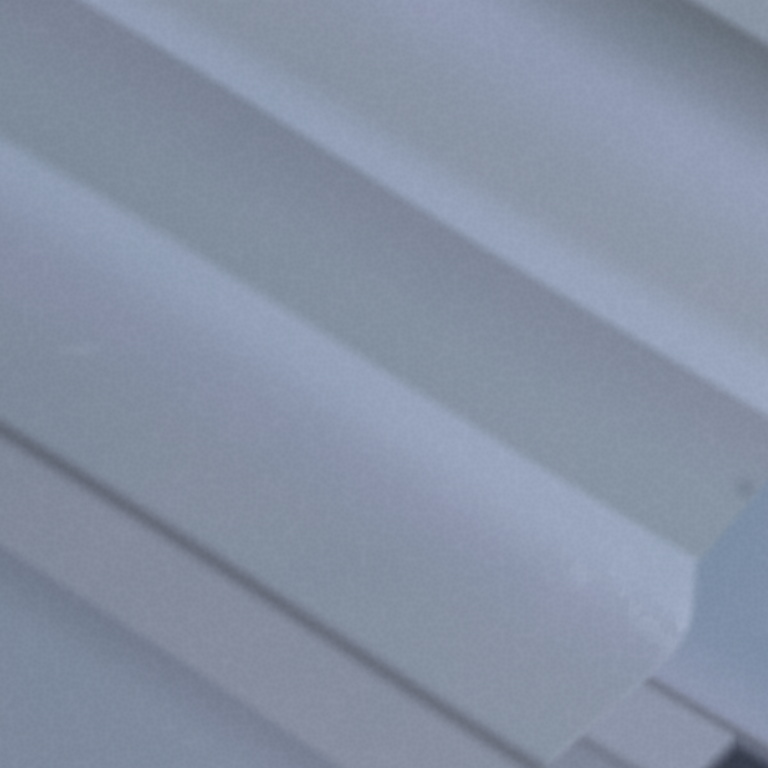
This texture is drawn by a Shadertoy shader. Its source:

```glsl
// Pale blue-grey corrugated sheets with soft slanted ridges and a worn rounded end
#define SLOPE 0.605
#define BLUR 0.011
#define LIT vec3(0.590, 0.640, 0.730)
#define VIOLET vec3(0.555, 0.590, 0.690)
#define FACE vec3(0.535, 0.578, 0.645)
#define SHADE vec3(0.495, 0.530, 0.605)
#define GROOVE vec3(0.405, 0.425, 0.480)
#define CORNER vec3(0.220, 0.240, 0.300)
#define GRAIN 0.024
#define MOTTLE 0.011
#define SIDE_LIGHT 0.045

// Soft step centred on an edge
float edge(float at, float halfWidth, float v) {
    return smoothstep(at - halfWidth, at + halfWidth, v);
}

// Soft bump around a line
float bump(float at, float width, float v) {
    float t = (v - at) / width;
    return exp(-t * t);
}

vec2 hash2(vec2 c) {
    vec2 q = vec2(dot(c, vec2(127.1, 311.7)), dot(c, vec2(269.5, 183.3)));
    return fract(sin(q) * 43758.5);
}

// Distance to the nearest scattered point
float cellNoise(vec2 p) {
    vec2 cell = floor(p), f = fract(p);
    float nearest = 2.0;
    for (int j = -1; j <= 1; j++)
        for (int i = -1; i <= 1; i++) {
            vec2 o = vec2(i, j);
            nearest = min(nearest, length(o + hash2(cell + o) - f));
        }
    return nearest;
}

float layeredSines(vec2 p) {
    float sum = 0.0, amp = 0.5;
    for (int i = 0; i < 4; i++) {
        sum += amp * sin(p.x + 1.7 * sin(p.y)) * cos(p.y * 1.3 - 0.6 * p.x);
        p = mat2(1.5, 1.1, -1.1, 1.5) * p + 1.3;
        amp *= 0.55;
    }
    return sum;
}

// Shading across the ridges; v runs downward across them, x along them
vec3 ridgedSheet(float v, float x) {
    // Far sheet, dark fold and broad violet ridge
    vec3 col = mix(FACE, GROOVE + vec3(0.0, 0.015, 0.005), edge(-0.545, 0.012, v));
    col = mix(col, SHADE - vec3(0.035, 0.030, 0.045), edge(-0.505, 0.035, v));
    col = mix(col, mix(VIOLET, LIT, 0.5 * x), edge(-0.425, 0.065, v));
    col = mix(col, FACE, edge(-0.285 + 0.01 * x, 0.080, v));
    // Upper lit ridge falling into the shaded valley
    col = mix(col, LIT - 0.008, edge(-0.110 - 0.030 * x, 0.036, v));
    col = mix(col, SHADE, edge(-0.062, BLUR, v));
    col = mix(col, FACE - vec3(0.018, 0.010, 0.014), edge(0.020, 0.080, v));
    // Lower lit ridge, fading gradually into the front face
    col = mix(col, LIT, edge(0.179, BLUR + 0.006 * (1.0 - x), v));
    col = mix(col, VIOLET - vec3(0.010, 0.010, 0.018), edge(0.265 + 0.030 * x, 0.058, v));
    col = mix(col, FACE - 0.012, edge(0.375, 0.085, v));
    // Groove, narrow strip and lowest sheet
    float grooveAt = 0.558 + 0.024 * x;
    float stripEnd = 0.710 + 0.045 * x;
    col = mix(col, FACE - vec3(0.008, 0.018, 0.018), edge(grooveAt, 0.012, v));
    col = mix(col, GROOVE, 0.9 * bump(grooveAt, 0.014, v));
    col = mix(col, SHADE - 0.025, edge(stripEnd, BLUR, v));
    return mix(col, FACE - vec3(0.020, 0.020, 0.010), edge(stripEnd + 0.050, 0.050, v));
}

// Sheets seen past the end of the front one
vec3 backSheets(vec2 p, float v) {
    vec3 col = mix(FACE - vec3(0.045, 0.020, -0.005), VIOLET, edge(0.305, 0.070, v));
    col = mix(col, VIOLET - vec3(0.010, 0.010, 0.030), edge(0.374, BLUR, v));
    col = mix(col, GROOVE, 0.65 * bump(0.374, 0.010, v));
    col = mix(col, SHADE, edge(0.500, BLUR, v));
    col = mix(col, GROOVE, 0.5 * bump(0.503, 0.012, v));
    float notch = max(1.925 - p.x - p.y, 0.385 - v);
    return mix(col, CORNER, 1.0 - edge(0.0, 0.020, notch));
}

// Horizontal place of the front sheet's bent end
float sheetEnd(float y) {
    float valley = 1.0 - 0.84 * (y - 0.625);
    float nose = 0.907 - 0.08 * (y - 0.735);
    float under = 0.900 - 1.15 * (y - 0.835);
    float a = max(valley, nose);
    float h = max(0.05 - abs(a - under), 0.0) / 0.05;
    return min(a, under) - 0.0125 * h * h;
}

void mainImage(out vec4 fragColor, in vec2 fragCoord) {
    vec2 p = fragCoord / iResolution.xy;
    p.y = 1.0 - p.y;
    float v = p.y - SLOPE * p.x + 0.003 * sin(7.0 * p.x);

    // Front sheet, with pale scuffs near the worn nose
    float past = 0.75 * (p.x - sheetEnd(p.y));
    vec3 col = ridgedSheet(v, p.x);
    col += SIDE_LIGHT * (p.x - 0.55) * edge(-0.30, 0.12, v);
    float worn = bump(0.290, 0.035, v) * edge(0.72, 0.10, p.x);
    col += 0.025 * worn * edge(0.15, 0.20, layeredSines(p * vec2(60.0, 34.0)));
    float scuff = bump(0.0, 1.0, length((p - vec2(0.105, 0.455)) / vec2(0.025, 0.008)));
    col += 0.025 * scuff;
    col += 0.020 * bump(0.0, 0.010, past) * edge(0.80, 0.05, p.y);
    col -= 0.06 * bump(0.0, 0.013, length(p - vec2(0.970, 0.637)));
    col = mix(col, backSheets(p, v), edge(0.0, 0.007, past));

    // Slow colour drift and fine cellular grain at two scales
    col += MOTTLE * layeredSines(p * 9.0) * vec3(1.0, 0.5, 0.7);
    col += GRAIN * (cellNoise(p * 150.0) - 0.45);
    col += 0.5 * GRAIN * (cellNoise(p * 55.0 + 7.0) - 0.45);
    fragColor = vec4(clamp(col, 0.0, 1.0), 1.0);
}
```
